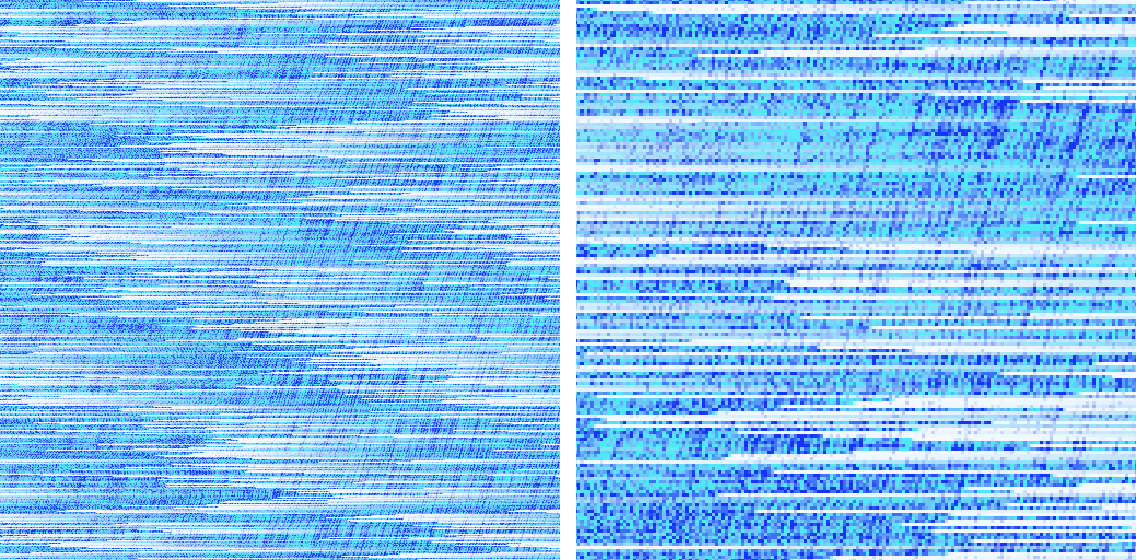
Left, the full canvas; right, a detail of the centre.
This texture is drawn by a three.js fragment shader. Its source:

```glsl
// Slanted blue bands torn into fine horizontal streaks, over a steep cyan hatch.
varying vec2 vUv;

float hash(vec2 p) {
  vec3 q = fract(vec3(p.xyx) * 0.1031);
  q += dot(q, q.yzx + 33.33);
  return fract((q.x + q.y) * q.z);
}

vec2 gradient(vec2 cell) {
  float angle = 6.2832 * hash(cell + 17.0);
  return vec2(cos(angle), sin(angle));
}

float gradientNoise(vec2 p) {
  vec2 i = floor(p), f = p - i;
  vec2 w = f * f * f * (f * (f * 6.0 - 15.0) + 10.0);
  vec2 e = vec2(1.0, 0.0);
  float low = mix(dot(gradient(i), f), dot(gradient(i + e), f - e), w.x);
  float high = mix(dot(gradient(i + e.yx), f - e.yx), dot(gradient(i + 1.0), f - 1.0), w.x);
  return mix(low, high, w.y);
}

// Ramp from dark to light, different in each row, with a sharp front on the left
float bandRamp(vec2 p, float row) {
  float pairJitter = hash(vec2(floor(row / 2.0), 3.0)) + hash(vec2(floor(row / 2.0), 41.0)) - 1.0;
  float rowJitter = hash(vec2(row, 71.0)) - 0.5;
  float phase = (1.0 - p.y - 0.34 * p.x) / 0.28 + 0.52;
  phase += 0.5 * pairJitter + 0.45 * rowJitter + 0.06 * gradientNoise(p * 3.0);
  return fract(phase);
}

// Steep hatch that lines up on the right and breaks into loose dots on the left
float hatch(vec2 p, vec2 grain) {
  float across = p.x - 0.32 * p.y + 0.015 * gradientNoise(p * 3.0);
  float disorder = mix(1.0, 0.25, smoothstep(0.15, 0.65, p.x));
  float shift = disorder * hash(vec2(grain.y, 9.0));
  float dots = sin(6.2832 * (across * 190.0 + shift));
  float threads = gradientNoise(vec2(across * 230.0 + shift * 3.0, p.y * 11.0));
  return 0.5 + 0.17 * dots + 0.55 * threads + 0.45 * (hash(grain) - 0.5);
}

vec3 inkColor(float tone) {
  vec3 deep = vec3(0.09, 0.20, 0.96);
  vec3 blue = vec3(0.24, 0.44, 0.97);
  vec3 azure = vec3(0.37, 0.62, 0.97);
  vec3 sky = vec3(0.44, 0.77, 0.98);
  vec3 cyan = vec3(0.31, 0.91, 0.97);
  vec3 color = mix(deep, blue, smoothstep(0.14, 0.22, tone));
  color = mix(color, azure, smoothstep(0.31, 0.38, tone));
  color = mix(color, sky, smoothstep(0.44, 0.50, tone));
  return mix(color, cyan, smoothstep(0.58, 0.65, tone));
}

void main() {
  // Fine grains, 512 across the canvas
  vec2 grain = floor(vUv * 512.0);
  vec2 p = (grain + 0.5) / 512.0;

  // Hatch tone, darker in long dashes along the rows and ahead of each front
  float ramp = bandRamp(p, grain.y);
  float dashes = gradientNoise(vec2(p.x * 9.0 + 50.0 * hash(vec2(grain.y, 23.0)), grain.y * 0.5 + 0.25));
  float tone = hatch(p, grain) + 0.45 * dashes + 0.26 * (ramp - 0.4);

  // Pale streaks: bright behind the front, fading to the right
  float light = smoothstep(0.36, 0.90, ramp) * (1.0 - smoothstep(0.996, 1.0, ramp));
  light *= 0.76 + 0.24 * smoothstep(0.15, 0.5, tone);
  vec3 pale = mix(vec3(0.82, 0.88, 0.99), vec3(0.95, 0.98, 1.0), smoothstep(0.6, 0.95, ramp));

  gl_FragColor = vec4(mix(inkColor(tone), pale, light), 1.0);
}
```
